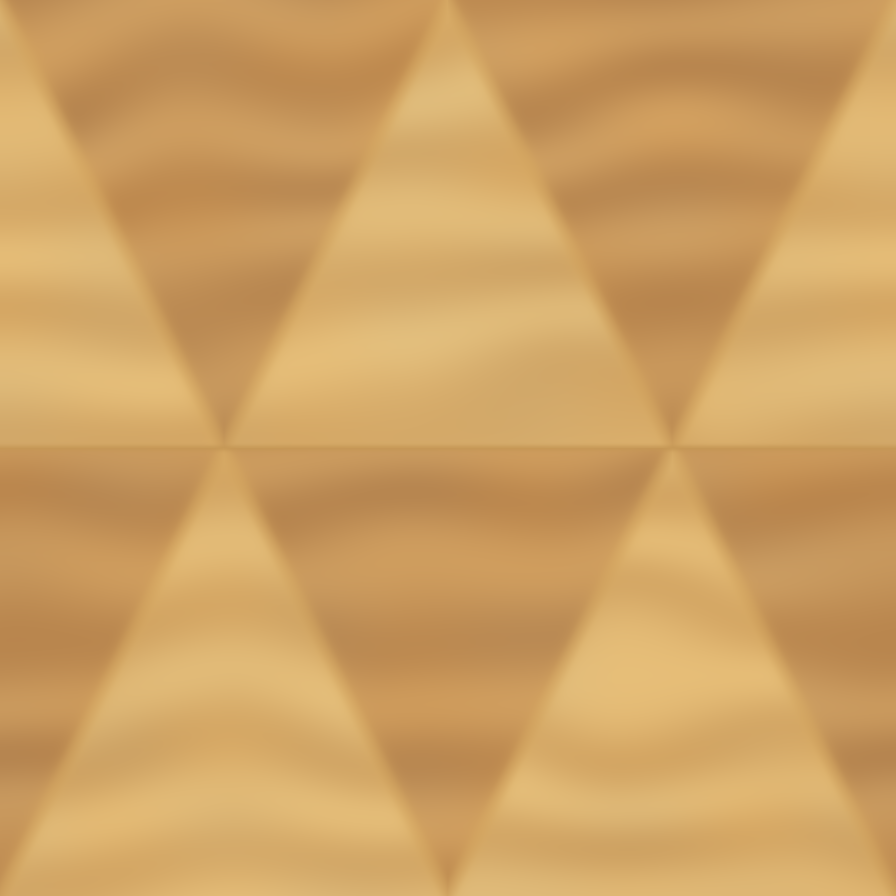
Give the GLSL for this pattern, as a WebGL 1 fragment shader.

```glsl
precision highp float;
// Two by two repeats of tall triangles, pale ones pointing up and brown ones down,
// with alternate rows shifted by half a base. Each triangle holds blurred wood grain:
// a cosine in height, tilted, shifted and warped by noise seeded per triangle.

uniform vec2 u_resolution;

float hash(vec2 p) {
  return fract(sin(dot(p, vec2(127.1, 311.7))) * 43758.5453);
}

float noise(vec2 p) {
  vec2 i = floor(p), f = fract(p);
  f = f * f * (3.0 - 2.0 * f);
  return mix(mix(hash(i), hash(i + vec2(1.0, 0.0)), f.x),
             mix(hash(i + vec2(0.0, 1.0)), hash(i + vec2(1.0, 1.0)), f.x), f.y);
}

// Colour of one triangle; local.x is centred on it, local.y runs from 0 to 1.
vec3 grain(vec2 local, vec2 id, float tilt, vec3 dark, vec3 pale) {
  vec2 seed = id * 17.3 + 4.0;
  float slope = tilt + 0.12 * (hash(id + 2.7) - 0.5);
  float warp = noise(local * vec2(2.6, 3.0) + seed) - 0.5;
  float height = local.y - slope * local.x + 0.16 * warp;
  float shift = 0.6 * (hash(id + 8.1) - 0.5);
  float band = 0.5 + 0.5 * cos(6.2832 * (3.5 * (height - 0.43) + shift));
  float cloud = noise(local * vec2(3.0, 7.0) + seed + 31.0);
  vec3 color = mix(dark, pale, 0.12 + 0.6 * band + 0.28 * cloud);
  // Slow drift towards a warmer tone
  float warmth = noise(local * vec2(4.0, 6.0) + seed + 57.0) - 0.5;
  return color + warmth * vec3(0.022, 0.0, -0.022);
}

void main() {
  vec2 p = gl_FragCoord.xy / u_resolution * 2.0;
  float row = floor(p.y);
  float x = p.x + 0.5 * row;
  float y = fract(p.y);

  // Upright triangles sit at half steps, inverted ones at whole steps
  vec2 upLocal = vec2(fract(x) - 0.5, y);
  vec2 downLocal = vec2(fract(x + 0.5) - 0.5, y);
  vec2 upId = vec2(mod(floor(x), 2.0), row);
  vec2 downId = vec2(mod(floor(x + 0.5), 2.0), row + 5.0);

  vec3 upright = grain(upLocal, upId, 0.06,
                       vec3(0.80, 0.62, 0.37), vec3(0.895, 0.745, 0.48));
  vec3 inverted = grain(downLocal, downId, 0.15,
                        vec3(0.70, 0.50, 0.29), vec3(0.815, 0.625, 0.38));

  // Soft slanted sides with a faint golden rim
  float side = (0.5 * (1.0 - y) - abs(upLocal.x)) / 1.118;
  vec3 color = mix(inverted, upright, smoothstep(-0.022, 0.022, side));
  float rim = exp(-side * side / 0.0005);
  color = mix(color, vec3(0.84, 0.66, 0.37), 0.4 * rim);

  // Narrow blurred seam between the rows
  float seam = abs(p.y - 1.0);
  color = mix(color, vec3(0.77, 0.59, 0.33), 0.75 * exp(-seam * seam / 0.00005));

  gl_FragColor = vec4(color, 1.0);
}
```
